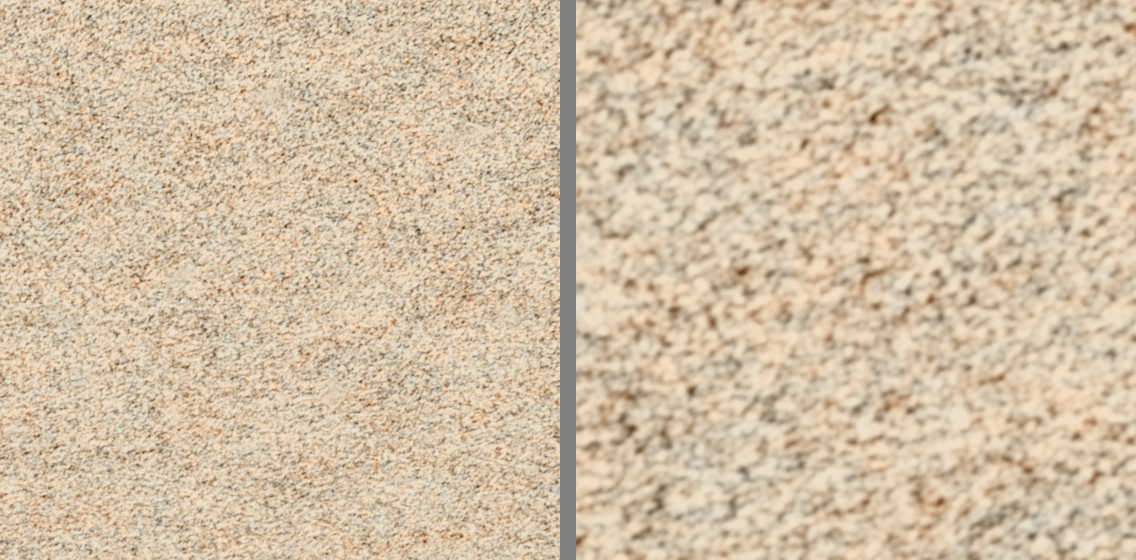
Left: the whole. Right: its middle third, enlarged.
A Shadertoy shader for this texture:

```glsl
// Cream carpet pile: small tufts with soft brown crevices, clumped in faint slanted bands.
// Rotated, stretched gradient noise layers are summed to a unit-variance height,
// which a skewed curve turns into a shadow-to-light colour ramp.

const vec3 SHADOW = vec3(0.52, 0.42, 0.31);
const vec3 LIGHT = vec3(0.92, 0.85, 0.75);
const vec3 WARM_SHIFT = vec3(0.013, -0.004, -0.016);
const vec3 PALE_WOOL = vec3(0.86, 0.81, 0.74);
const float TAU = 6.2831853;
const float NOISE_DEVIATION = 0.212;

float hash(vec2 p) {
    return fract(sin(dot(p, vec2(127.1, 311.7))) * 43758.5453);
}

// Dot product of a random unit gradient with the offset from its corner
float cornerSlope(vec2 cell, vec2 offset) {
    float angle = TAU * hash(cell);
    return dot(vec2(cos(angle), sin(angle)), offset);
}

// Gradient noise scaled to a standard deviation near one
float unitNoise(vec2 p) {
    vec2 cell = floor(p);
    vec2 f = fract(p);
    vec2 w = f * f * (3.0 - 2.0 * f);
    vec2 e = vec2(1.0, 0.0);
    float low = mix(cornerSlope(cell, f), cornerSlope(cell + e.xy, f - e.xy), w.x);
    float high = mix(cornerSlope(cell + e.yx, f - e.yx), cornerSlope(cell + e.xx, f - e.xx), w.x);
    return mix(low, high, w.y) / NOISE_DEVIATION;
}

// Noise with its own tilt, frequency along and across the tilt, and seed
float fibreLayer(vec2 uv, float tilt, vec2 frequency, float seed) {
    float c = cos(tilt);
    float s = sin(tilt);
    vec2 along = vec2(c * uv.x + s * uv.y, c * uv.y - s * uv.x);
    return unitNoise(along * frequency + seed);
}

// Tufts lie flatter at the bottom and lean more at the top
float tuftHeight(vec2 uv) {
    float flatTufts = fibreLayer(uv, 0.22, vec2(92.0, 158.0), 13.7);
    float leaningTufts = fibreLayer(uv, 0.85, vec2(105.0, 160.0), 41.3);
    float region = unitNoise(uv * vec2(5.0, 7.0) + 71.9);
    float lean = clamp(0.15 + 0.55 * uv.y + 0.15 * region, 0.1, 0.9);
    return sqrt(1.0 - lean) * flatTufts + sqrt(lean) * leaningTufts;
}

// Weighted sum; the squared weights add up to about one
float pileHeight(vec2 uv) {
    float tufts = tuftHeight(uv);
    float fibres = fibreLayer(uv, 0.5, vec2(190.0, 230.0), 5.1);
    float clumps = fibreLayer(uv, 0.25, vec2(32.0, 62.0), 23.9);
    float bands = fibreLayer(uv, 0.12, vec2(6.0, 15.0), 57.2);
    return 0.76 * tufts + 0.50 * fibres + 0.36 * clumps + 0.20 * bands;
}

// Skewed tone curve: broad light crowns, sparse deep crevices
float crownTone(float height) {
    float z = min(height, 2.5);
    return 0.82 + 0.1875 * z - 0.0375 * z * z;
}

void mainImage(out vec4 fragColor, in vec2 fragCoord) {
    vec2 uv = fragCoord / iResolution.y;

    // Pile relief, a little stronger towards the top
    float contrast = mix(0.92, 1.08, uv.y);
    float tone = crownTone(pileHeight(uv) * contrast);
    vec3 color = mix(SHADOW, LIGHT, max(tone, -0.5));

    // Rusty and greyish yarns, most visible in the crevices
    float warmth = 0.8 * fibreLayer(uv, 0.3, vec2(48.0, 76.0), 87.4)
                 + 0.6 * fibreLayer(uv, 0.2, vec2(10.0, 18.0), 31.6);
    color += WARM_SHIFT * warmth * mix(1.5, 0.7, clamp(tone, 0.0, 1.0));

    // A few worn, paler spots
    float worn = smoothstep(1.6, 2.6, fibreLayer(uv, 0.2, vec2(9.0, 15.0), 64.8));
    color = mix(color, PALE_WOOL, 0.4 * worn);

    fragColor = vec4(clamp(color, 0.0, 1.0), 1.0);
}
```
